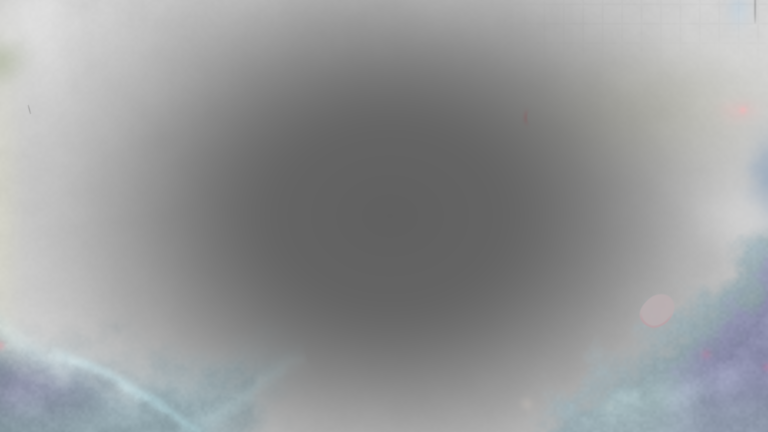
Write a Shadertoy shader that draws this background.

```glsl
// Pale misty backdrop with a dark grey central haze and teal and violet clouds in the lower corners.

float hash(vec2 p) {
    return fract(sin(dot(p, vec2(127.1, 311.7))) * 43758.5453);
}

float noise(vec2 p) {
    vec2 i = floor(p), f = fract(p);
    f = f * f * (3.0 - 2.0 * f);
    return mix(mix(hash(i), hash(i + vec2(1, 0)), f.x),
               mix(hash(i + vec2(0, 1)), hash(i + vec2(1, 1)), f.x), f.y);
}

float fbm(vec2 p) {
    float sum = 0.0, amp = 0.5;
    for (int i = 0; i < 5; i++) {
        sum += amp * noise(p);
        p = p * 2.03 + 7.1;
        amp *= 0.5;
    }
    return sum;
}

// Soft elliptical spot, 1 at its centre
float glow(vec2 p, vec2 centre, vec2 size) {
    vec2 d = (p - centre) / size;
    return exp(-dot(d, d));
}

// Soft line between two points, fading towards both ends
float streak(vec2 p, vec2 a, vec2 b, float width) {
    vec2 ab = b - a;
    float t = clamp(dot(p - a, ab) / dot(ab, ab), 0.0, 1.0);
    float d = length(p - a - ab * t);
    return exp(-d * d / (width * width)) * sqrt(4.0 * t * (1.0 - t));
}

void mainImage(out vec4 fragColor, in vec2 fragCoord) {
    // Height is 1; x is measured on a 16:9 canvas
    vec2 p = fragCoord / iResolution.xy * vec2(16.0 / 9.0, 1.0);
    float cloud = fbm(p * 5.0) - 0.48;
    float fine = fbm(p * 16.0 + 4.0) - 0.48;
    float grain = noise(p * 130.0) - 0.5;

    // Bright paper with a dark elliptical haze
    float r = length((p - vec2(0.903, 0.5)) / vec2(0.903, 0.69));
    float rim = smoothstep(0.25, 1.1, r);
    float grey = mix(0.378 + 0.06 * r, 0.82, rim);
    vec3 col = vec3(grey + rim * (0.05 * cloud + 0.03 * fine + 0.012 * grain));

    // Warm and dull stains near the edges
    col += vec3(0.02, 0.02, -0.02) * glow(p, vec2(0.0, 0.5), vec2(0.04, 0.35));
    col += vec3(-0.01, -0.01, -0.035) * glow(p, vec2(1.55, 0.75), vec2(0.25, 0.12));
    col += vec3(-0.10, -0.08, -0.13) * glow(p + 0.03 * fine, vec2(0.0, 0.86), vec2(0.05, 0.045));
    col += 0.05 * glow(p, vec2(0.09, 0.95), vec2(0.07, 0.1));
    col += 0.05 * glow(p, vec2(1.7, 0.5), vec2(0.12, 0.07));
    vec2 ragged = p + 0.06 * vec2(fine, cloud);
    col = mix(col, vec3(0.59, 0.66, 0.74), 0.8 * glow(ragged, vec2(1.79, 0.58), vec2(0.045, 0.09)));

    // Lower left cloud: teal with violet hollows
    float left = 1.0 - smoothstep(0.06, 0.26, p.y + 0.18 * cloud + 0.1 * fine);
    left *= 1.0 - smoothstep(0.42, 0.72, p.x + 0.15 * fine);
    vec3 leftTint = mix(vec3(0.55, 0.64, 0.67), vec3(0.57, 0.59, 0.69),
                        glow(ragged, vec2(0.05, 0.09), vec2(0.16, 0.07)));
    col = mix(col, leftTint + 0.18 * cloud + 0.16 * fine + 0.03 * grain, 0.88 * left);

    // Lower right cloud: a slanting teal band turning violet outward
    float slant = dot(p - vec2(1.32, 0.074), vec2(0.652, -0.758)) + 0.16 * cloud + 0.14 * fine;
    float right = smoothstep(-0.05, 0.05, slant);
    float violet = smoothstep(0.03, 0.12, slant) * smoothstep(1.48, 1.66, p.x + 0.1 * fine);
    violet *= 0.5 + 0.5 * smoothstep(0.02, 0.14, p.y);
    vec3 rightTint = mix(vec3(0.59, 0.67, 0.70), vec3(0.54, 0.55, 0.68), violet);
    rightTint += vec3(0.06, 0.07, 0.06) * streak(ragged, vec2(1.35, 0.04), vec2(1.76, 0.13), 0.035);
    col = mix(col, rightTint + 0.14 * cloud + 0.14 * fine + 0.03 * grain, 0.9 * right);

    // Pale wisps through the left cloud
    vec2 q = p + 0.06 * vec2(fine, cloud);
    q.y += 0.015 * sin(q.x * 16.0);
    vec3 wisp = vec3(0.07, 0.10, 0.10);
    col += wisp * streak(q, vec2(0.12, 0.2), vec2(0.48, 0.0), 0.013);
    col += 0.4 * wisp * streak(q, vec2(0.4, 0.0), vec2(0.7, 0.16), 0.022);
    col += 0.6 * wisp * streak(q, vec2(-0.08, 0.27), vec2(0.22, 0.13), 0.03);

    // Pink blister, pointed to the left, with a darker lower rim
    vec2 b = p - vec2(1.521, 0.28);
    b.y *= 1.0 - 5.0 * min(b.x + 0.01, 0.0);
    b.x -= 0.25 * b.y;
    float blister = length(b);
    float disc = 1.0 - smoothstep(0.036, 0.042, blister);
    col = mix(col, vec3(0.74, 0.69, 0.70), 0.8 * disc);
    float lip = smoothstep(0.031, 0.037, blister) * disc * (1.0 - smoothstep(-0.025, 0.0, b.y));
    col -= vec3(0.0, 0.05, 0.04) * lip;

    // Small rosy specks and a few pale ones
    vec3 rose = vec3(0.07, -0.03, -0.02);
    float hook = glow(p, vec2(1.219, 0.728), vec2(0.007, 0.014))
               - glow(p, vec2(1.224, 0.728), vec2(0.005, 0.009));
    col += vec3(0.03, -0.06, -0.05) * max(hook, 0.0);
    col += 0.6 * rose * glow(ragged, vec2(1.72, 0.735), vec2(0.04, 0.025));
    col += rose * glow(p, vec2(1.72, 0.745), vec2(0.009));
    col += rose * glow(p, vec2(1.635, 0.18), vec2(0.012));
    col += rose * glow(p, vec2(1.775, 0.15), vec2(0.01));
    col += 1.4 * rose * glow(p, vec2(0.0, 0.2), vec2(0.011));
    col += vec3(0.05, 0.04, 0.03) * glow(p, vec2(1.41, 0.06), vec2(0.012));
    col += vec3(0.05, 0.04, 0.03) * glow(p, vec2(1.22, 0.065), vec2(0.014));
    col -= 0.12 * streak(p, vec2(0.065, 0.758), vec2(0.071, 0.735), 0.002);

    // Faint grid and a blue mark at the upper right
    vec2 cell = abs(fract(p / 0.045) - 0.5);
    float grid = smoothstep(0.4, 0.5, max(cell.x, cell.y));
    col -= 0.012 * grid * smoothstep(1.1, 1.4, p.x) * smoothstep(0.84, 0.96, p.y);
    col += vec3(-0.04, 0.0, 0.03) * glow(p, vec2(1.71, 0.98), vec2(0.025, 0.04));
    col -= 0.14 * streak(p, vec2(1.748, 0.945), vec2(1.748, 1.03), 0.003);

    fragColor = vec4(clamp(col, 0.0, 1.0), 1.0);
}
```
